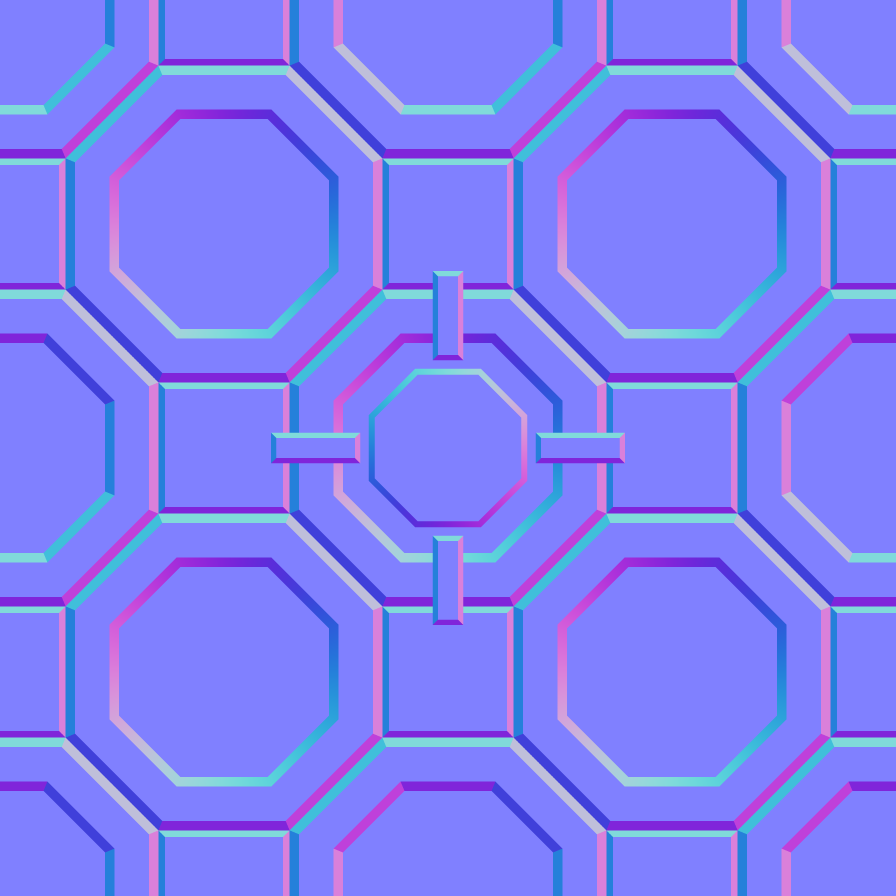
Write a Shadertoy shader that draws this texture map.

```glsl
// Tangent-space normal map of octagon and square panels with V grooves, ring bevels and a barred centre medallion.

// Unit direction of the square side that p faces.
vec2 squareFacing(vec2 p) {
    return abs(p.x) > abs(p.y) ? vec2(sign(p.x), 0.0) : vec2(0.0, sign(p.y));
}

// Unit direction of the octagon side that p faces.
vec2 octagonFacing(vec2 p) {
    vec2 axis = squareFacing(p);
    vec2 diagonal = sign(p) * 0.70711;
    return dot(p, axis) > dot(p, diagonal) ? axis : diagonal;
}

// Offset from the nearest point of a lattice with spacing 2.
vec2 latticeOffset(vec2 p) {
    return p - 2.0 * floor(p * 0.5 + 0.5);
}

bool inBand(float d, float outer, float width) {
    return d < outer && d > outer - width;
}

// Horizontal lean of the surface: zero on flats, unit length on 45 degree bevels.
vec2 surfaceLean(vec2 q) {
    vec2 fromCentre = q - 2.0;

    // Four raised bars around the centre
    vec2 arm = squareFacing(fromCentre);
    vec2 barPos = fromCentre - arm * 0.591;
    vec2 barHalf = mix(vec2(0.068), vec2(0.199), abs(arm));
    vec2 inset = barHalf - abs(barPos);
    float barDepth = min(inset.x, inset.y);
    if (barDepth > 0.0) {
        vec2 side = inset.x < inset.y ? vec2(sign(barPos.x), 0.0) : vec2(0.0, sign(barPos.y));
        return barDepth < 0.0235 ? side : vec2(0.0);
    }

    // Nearest octagon of the two interleaved lattices
    vec2 even = latticeOffset(q);
    vec2 odd = latticeOffset(q - 1.0);
    float evenDist = dot(even, octagonFacing(even));
    float oddDist = dot(odd, octagonFacing(odd));
    bool isOdd = oddDist < evenDist;
    vec2 p = isOdd ? odd : even;
    float dist = min(evenDist, oddDist);

    // Square panels fill the gaps; their rims lean into the groove
    if (dist > 0.70711) {
        vec2 s = q - floor(q + 0.5);
        vec2 side = squareFacing(s);
        return dot(s, side) > 0.2929 - 0.029 ? side : vec2(0.0);
    }

    // Octagon rim
    vec2 facing = octagonFacing(p);
    if (inBand(dist, 0.70711, 0.042)) return facing;

    // Sunken ring: rounded shading on odd octagons and the centre, faceted elsewhere
    bool isCentre = length(fromCentre) < 0.8;
    if (inBand(dist, 0.511, 0.042)) return isOdd || isCentre ? -normalize(p) : -facing;

    // Raised disc of the medallion
    if (isCentre && inBand(dist, 0.354, 0.027)) return normalize(p);
    return vec2(0.0);
}

void mainImage(out vec4 fragColor, in vec2 fragCoord) {
    // Average a 4 by 4 grid of samples to smooth the edges
    vec3 sum = vec3(0.0);
    for (int j = 0; j < 4; j++) {
        for (int i = 0; i < 4; i++) {
            vec2 jitter = (vec2(i, j) + 0.5) / 4.0 - 0.5;
            vec2 lean = surfaceLean(4.0 * (fragCoord + jitter) / iResolution.xy) * 0.70711;
            sum += vec3(lean, sqrt(1.0 - dot(lean, lean)));
        }
    }
    fragColor = vec4(0.5 + 0.5 * sum / 16.0, 1.0);
}
```
